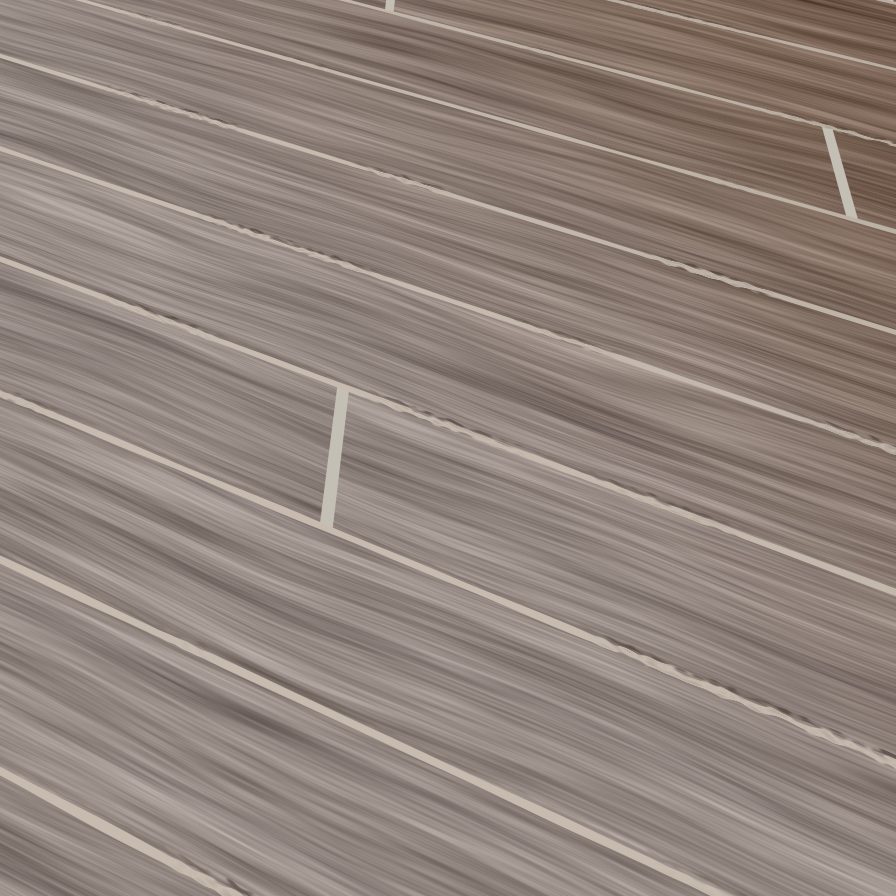
This texture is drawn by a Shadertoy shader. Its source:

```glsl
// Wood-look plank tiles with pale grout, seen in perspective with long streaked grain.

#define PLANK_LENGTH 8.5
#define FIRST_JOINT -1.145
#define SEAM_HALF 0.022
#define JOINT_HALF 0.041
#define GRAIN_CONTRAST 0.135
#define STREAK_DEPTH 0.075
#define WOOD_COOL vec3(0.585, 0.537, 0.515)
#define WOOD_WARM vec3(0.475, 0.385, 0.325)
#define SEAM_COLOR vec3(0.780, 0.735, 0.690)
#define JOINT_COLOR vec3(0.770, 0.750, 0.710)
#define CREVICE_COLOR vec3(0.300, 0.245, 0.225)

float hash(vec2 p) {
    return fract(sin(dot(p, vec2(127.1, 311.7))) * 43758.55);
}

float cornerSlope(vec2 cell, vec2 offset) {
    float angle = 6.28319 * hash(cell);
    return dot(vec2(cos(angle), sin(angle)), offset);
}

float gradientNoise(vec2 p) {
    vec2 cell = floor(p), f = fract(p);
    vec2 s = f * f * f * (f * (f * 6.0 - 15.0) + 10.0);
    float low = mix(cornerSlope(cell, f),
                    cornerSlope(cell + vec2(1, 0), f - vec2(1, 0)), s.x);
    float high = mix(cornerSlope(cell + vec2(0, 1), f - vec2(0, 1)),
                     cornerSlope(cell + vec2(1, 1), f - vec2(1, 1)), s.x);
    return mix(low, high, s.y);
}

// Floor coordinates: x runs along the planks, y counts rows.
vec2 projectFloor(vec2 uv) {
    float depth = 0.2258 - 0.107 * uv.y + 0.0021 * uv.x;
    return vec2(uv.x - 0.573, 0.4141 * uv.x + uv.y - 0.5612) / depth;
}

// Joint shift of a row; the bond repeats every five rows.
float bondShift(float row) {
    float course = mod(row, 5.0);
    return step(0.5, course) * (5.5 - 0.445 * course);
}

// Layers of stretched noise; layers too fine for the pixel size fade out.
float woodGrain(vec2 p, float pixel) {
    float sum = 0.0, weight = 0.9;
    vec2 frequency = vec2(0.25, 5.0);
    for (int i = 0; i < 4; i++) {
        float fade = 1.0 - smoothstep(0.4, 1.5, frequency.y * pixel);
        sum += weight * fade * gradientNoise(p * frequency + float(i) * 17.3);
        frequency *= vec2(2.0, 2.6);
        weight *= 0.93;
    }
    return sum;
}

float band(float distance, float halfWidth, float blur) {
    return 1.0 - smoothstep(halfWidth - blur, halfWidth + blur, distance);
}

void mainImage(out vec4 fragColor, in vec2 fragCoord) {
    vec2 uv = fragCoord / iResolution.xy;
    vec2 ground = projectFloor(uv);
    vec2 pixel = vec2(length(vec2(dFdx(ground.x), dFdy(ground.x))),
                      length(vec2(dFdx(ground.y), dFdy(ground.y))));

    // Plank layout
    float row = floor(ground.y);
    float along = (ground.x - FIRST_JOINT - bondShift(row)) / PLANK_LENGTH;
    float jointDistance = abs(along - round(along)) * PLANK_LENGTH;
    float seam = round(ground.y);
    float side = ground.y - seam;
    vec2 plank = vec2(floor(along), row);
    float seed = hash(plank + 3.7);

    // Grain, gently bent and different in each plank
    vec2 grainPos = ground + vec2(seed * 61.0, floor(seed * 29.0) * 3.0);
    grainPos.y += 0.09 * gradientNoise(grainPos * vec2(0.45, 1.3));
    float grain = woodGrain(grainPos, pixel.y);
    float streak = smoothstep(0.12, 0.5, gradientNoise(grainPos * vec2(0.22, 7.0) + 43.0));

    // Wood tone, warming toward the upper right
    float warmth = smoothstep(0.95, 2.0, uv.x + uv.y);
    vec3 color = mix(WOOD_COOL, WOOD_WARM, warmth);
    color += 0.03 * (seed - 0.5) + GRAIN_CONTRAST * grain;
    color -= STREAK_DEPTH * streak * vec3(1.0, 0.98, 0.92);

    // Worn stretches of seam: ragged grout with a dark broken upper edge
    float wear = smoothstep(-0.05, 0.3, gradientNoise(vec2(ground.x * 0.7, seam * 7.37 + 0.5)));
    float chips = gradientNoise(vec2(ground.x * 11.0, ground.y * 38.0));
    float crevice = band(abs(side - 0.035 - 0.02 * chips), 0.012, pixel.y);
    color = mix(color, CREVICE_COLOR, crevice * (0.12 + 0.6 * wear * smoothstep(-0.2, 0.3, chips)));

    // Grout
    float seamHalf = SEAM_HALF * (1.0 + 0.4 * gradientNoise(vec2(ground.x * 1.7, seam * 3.1)));
    float seamMask = band(abs(side) + wear * 0.03 * chips, seamHalf, pixel.y * 0.7);
    vec3 seamTone = SEAM_COLOR - 0.16 * wear * abs(chips) - 0.05 * warmth;
    color = mix(color, JOINT_COLOR, band(jointDistance, JOINT_HALF, pixel.x * 0.7));
    color = mix(color, seamTone, seamMask);

    fragColor = vec4(clamp(color, 0.0, 1.0), 1.0);
}
```
